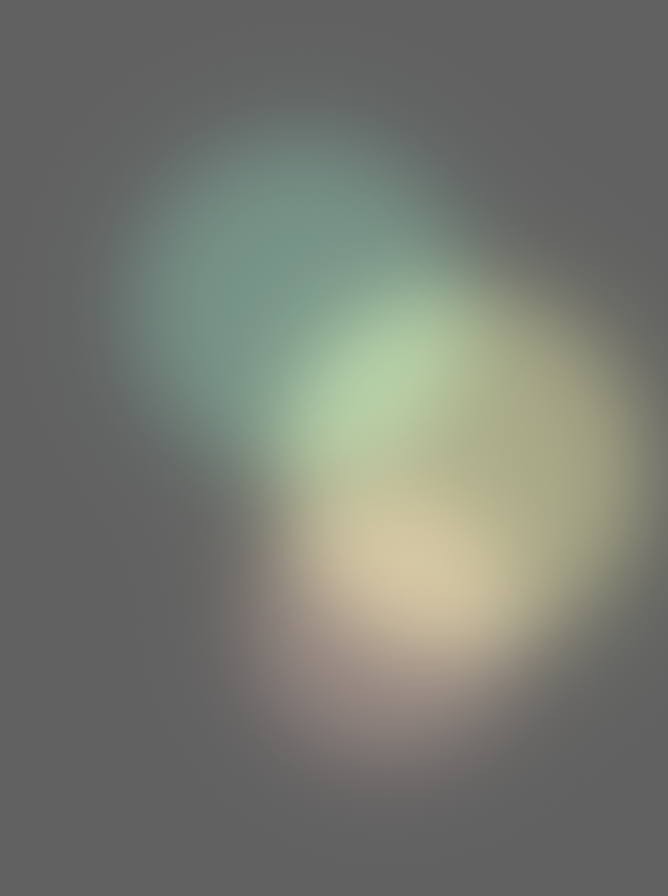
Reproduce this background procedurally as a Shadertoy shader.

```glsl
// Three soft overlapping discs of teal, olive and rose light on a grey ground
#define GROUND vec3(0.378)
#define TEAL   vec3(0.085, 0.200, 0.155)
#define OLIVE  vec3(0.285, 0.285, 0.150)
#define ROSE   vec3(0.205, 0.145, 0.130)
#define SOFTNESS 0.053
#define GRAIN 0.004

// Blurred disc: 1 inside, 0.5 on the rim, fading smoothly to 0
float softDisc(vec2 p, vec2 center, float radius) {
    float rim = (length(p - center) - radius) / SOFTNESS;
    return 1.0 / (1.0 + exp(1.7 * rim));
}

float hash(vec2 p) {
    return fract(sin(dot(p, vec2(12.99, 78.23))) * 43758.5);
}

void mainImage(out vec4 fragColor, in vec2 fragCoord) {
    // Canvas height is one unit; x stays centered at any aspect
    vec2 p = (fragCoord - 0.5 * iResolution.xy) / iResolution.y;

    // Light from each disc adds to the ground
    vec3 color = GROUND;
    color += TEAL  * softDisc(p, vec2(-0.037,  0.159), 0.182);
    color += OLIVE * softDisc(p, vec2( 0.142, -0.027), 0.200);
    color += ROSE  * softDisc(p, vec2( 0.059, -0.197), 0.143);

    // Faint dither hides banding
    color += GRAIN * (hash(fragCoord) - 0.5);
    fragColor = vec4(color, 1.0);
}
```
